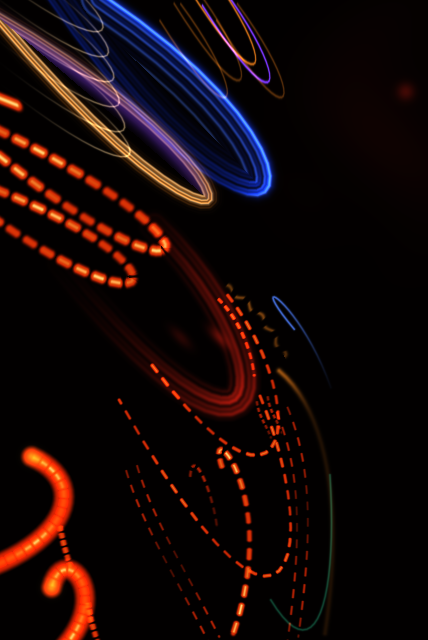
This background is drawn by a WebGL 2 fragment shader. Its source:

```glsl
#version 300 es
precision highp float;
// Long-exposure light trails: blue and amber loops, red beads and ember ribbons on black.
uniform vec2 u_resolution;
out vec4 fragColor;

#define SPAN 7.68
#define STEPS 22
#define RED vec3(.82, .13, .01)
#define MAROON vec3(.37, .05, .025)
#define AMBER vec3(.93, .5, .1)
#define CREAM vec3(.9, .76, .54)
#define BLUE vec3(.04, .14, .62)
#define SKY vec3(.3, .5, 1.)
#define VIOLET vec3(.36, .16, .75)

float glow(float d, float w) { return exp(-d * d / (w * w)); }

float streaks(float d, float f) { return .6 + .24 * sin(d * f) + .16 * sin(d * f * 2.3); }

// Cubic curve: signed distance (positive inside a loop), arc length, parameter
vec3 trail(vec2 p, vec4 ab, vec4 cd) {
  vec3 best = vec3(9, 0, 0);
  vec2 lo = min(min(ab.xy, ab.zw), min(cd.xy, cd.zw)) - .5;
  vec2 hi = max(max(ab.xy, ab.zw), max(cd.xy, cd.zw)) + .5;
  if (any(lessThan(p, lo)) || any(greaterThan(p, hi))) return best;
  vec2 from = ab.xy;
  float run = 0.;
  for (int i = 1; i <= STEPS; i++) {
    float t = float(i) / float(STEPS), u = 1. - t;
    vec2 to = u * u * (u * ab.xy + 3. * t * ab.zw) + t * t * (3. * u * cd.xy + t * cd.zw);
    vec2 e = to - from, v = p - from;
    float h = clamp(dot(v, e) / dot(e, e), 0., 1.), d = length(v - h * e);
    if (d < abs(best.x)) {
      float side = e.x * v.y < e.y * v.x ? -1. : 1.;
      best = vec3(d * side, run + h * length(e), t - (1. - h) / float(STEPS));
    }
    run += length(e);
    from = to;
  }
  return best;
}

// Slanted hairpin placed by its tip
vec3 hairpin(vec2 p, vec2 tip, vec2 size) {
  return trail((p - tip) / size, vec4(-1.1, -1.1, .6, .05), vec4(.3, .62, -1.6, -.9));
}

// Dashes, closer together where the trail turns
float beads(vec3 q, float rate, float w) {
  float phase = q.y * rate + 3. * q.z;
  float gap = max(abs(fract(phase) - .5) - .22, 0.) / rate;
  return glow(length(vec2(gap, q.x)), w) * (.8 + .2 * sin(7. * floor(phase)));
}

// Heat to red, amber, then cream
vec3 ember(float h) {
  return RED * smoothstep(.05, .6, h) + vec3(.15, .5, .06) * pow(h, 4.) + vec3(.1, .2, .4) * pow(h, 9.);
}

void main() {
  // Height is SPAN units, y runs downward
  vec2 p = gl_FragCoord.xy / u_resolution.y * SPAN;
  p.y = SPAN - p.y;

  // Red haze and soft spots
  float haze = .6 + .3 * sin(p.x * 3. + 2. * sin(p.y * 1.7));
  vec3 col = vec3(.007, .001, .001) + MAROON * .16 * haze * glow(length(p - vec2(4.8, 1.4)), 1.2);
  col += MAROON * .6 * glow(length(p - vec2(4.87, 1.1)), .1);
  for (int i = 0; i < 2; i++) {
    vec2 v = p - vec2(2.17 + .46 * float(i), 4.05);
    col += MAROON * (.4 + .4 * float(i)) * glow(length(vec2(v.x - v.y, .4 * (v.x + v.y))), .09);
  }

  // Blue loop
  vec3 q = trail(p, vec4(1.25, -.05, 4.6, 2.2), vec4(3.3, 4, .5, -.1));
  float inside = smoothstep(-.04, .02, q.x) * smoothstep(.5, .02, q.x);
  float side = smoothstep(.66, .42, q.z);
  col += BLUE * inside * streaks(q.x, 55.) * (.6 + .8 * glow(q.z - .52, .13));
  col += BLUE * .8 * side * glow(q.x, .06);
  for (float k = 0.; k < 5.; k++)
    col += SKY * (k < 1. ? 1. : .32) * side * glow(q.x - k * (.055 + .012 * k), .018);

  // Amber loop
  q = trail(p, vec4(-.1, .1, 3.75, 2.3), vec4(3.1, 4, -.1, .2));
  side = smoothstep(.25, .6, q.z);
  col += AMBER * (.35 + .4 * side) * glow(q.x - .03, .075) * streaks(q.x, 90.);
  col += VIOLET * .5 * (1. - side) * glow(q.x - .1, .1);
  for (float k = 0.; k < 3.; k++) col += CREAM * .3 * (1. + side) * glow(q.x - .045 * k, .015);

  // Fine cream and coloured rings
  for (float k = 0.; k < 6.; k++) {
    q = hairpin(p, vec2(1.22 + .065 * k, .36 + .3 * k), vec2(1));
    col += CREAM * .5 * glow(q.x, .012) * smoothstep(.05, .45, q.z) * smoothstep(1., .6, q.z);
    q = hairpin(p, vec2(2.72 + .17 * k, .95 + .2 * cos(1.6 * k)), vec2(.5, 1));
    vec3 tint = k == 3. ? VIOLET * 1.3 : AMBER * (k == 2. ? .8 : .33);
    if (k < 5.) col += tint * glow(q.x, .019);
  }

  // Large ember ribbon
  q = trail(p, vec4(1.85, 2.7, 3.5, 4.3), vec4(3.38, 6.4, .7, 3.15));
  float fade = smoothstep(-.1, .2, q.z) * smoothstep(1.05, .65, q.z);
  col += MAROON * smoothstep(.23, .06, abs(q.x)) * streaks(q.x, 38.) * fade * (1. + .9 * glow(q.z - .53, .16));

  // Beaded red loops
  col += ember(beads(trail(p, vec4(-.1, 1.52, 2.95, 3), vec4(2.4, 3.84, -.1, 1.8)), 3.6, .06));
  col += ember(beads(trail(p, vec4(-.1, 2.25, 2.3, 3.2), vec4(2.03, 4.1, -.1, 2.6)), 3.7, .058));
  col += ember(glow(length(vec2(max(p.x - .2, 0.), p.y - 1.18 - .4 * p.x)), .065));

  // Thin dashed loops
  float h = beads(trail(p, vec4(2.7, 3.5, 3.75, 4.8), vec4(3.55, 6.7, 1.8, 4.35)), 4.5, .024);
  h = max(h, beads(trail(p, vec4(3.1, 4.7, 3.9, 6.6), vec4(3.52, 8.5, 1.43, 4.8)), 4.5, .022));
  h = max(h, beads(trail(p, vec4(2.6, 3.57, 2.8, 3.75), vec4(3, 4.1, 3.05, 4.5)), 5., .024));
  col += ember(h * .85);
  col += ember(beads(trail(p, vec4(2.68, 5.65, 2.4, 4.9), vec4(3.4, 5.9, 2.8, 7.6)), 3.8, .036));

  // Dim dashed strands
  h = beads(trail(p, vec4(2.28, 5.75, 2.3, 5.3), vec4(2.55, 5.9, 2.6, 6.3)), 5., .026);
  for (float k = 0.; k < 2.; k++) {
    vec2 s = p - vec2(.13, -.06) * k;
    h = max(h, beads(trail(s, vec4(1.5, 5.6, 1.7, 6.3), vec4(2.1, 6.9, 2.5, 7.7)), 4., .02));
    h = max(h, beads(trail(s, vec4(3.3, 4.9, 3.65, 5.7), vec4(3.6, 6.6, 3.45, 7.7)), 4., .02));
    h = max(h, beads(trail(s, vec4(3.08, 4.8, 3.1, 5), vec4(3.2, 5.1, 3.25, 5.25)), 7., .024));
  }
  col += ember(h * .45);

  // Gold flecks, pale arc and blue hook
  q = trail(p, vec4(2.68, 3.42, 2.95, 3.6), vec4(3.2, 3.8, 3.4, 4.25));
  q.x += .03 * sin(q.y * 24.);
  col += AMBER * .5 * beads(q, 3., .025);
  q = trail(p, vec4(3.35, 4.45, 4, 5), vec4(4.1, 6.3, 3.9, 7.6));
  col += AMBER * (.12 + .5 * glow(q.z, .15)) * glow(q.x, .03);
  q = trail(p, vec4(3.96, 5.7, 4.05, 7.2), vec4(3.8, 8.1, 3.25, 7.2));
  col += SKY.zyx * vec3(.05, .5, .6) * glow(q.x, .014);
  q = trail(p, vec4(3.53, 3.95, 2.9, 3.2), vec4(3.6, 3.6, 3.97, 4.65));
  col += SKY * .8 * glow(q.x, .014) * smoothstep(1.1, .4, q.z);

  // Thick glowing hooks and sparks
  for (float k = 0.; k < 2.; k++) {
    q = k < 1. ? trail(p, vec4(.38, 5.48, 1, 5.75), vec4(.9, 6.4, -.1, 6.8))
               : trail(p, vec4(.62, 7.05, .75, 6.5), vec4(1.35, 7.1, .78, 7.75));
    col += RED * smoothstep(.15, .07, abs(q.x)) + ember(beads(q, 7., .055)) * .8;
    col += AMBER * .7 * glow(q.z, .07) * glow(q.x, .08);
    vec2 s = p - vec2(.72, 6.3) - vec2(.33, .92) * k;
    col += ember(.75 * beads(trail(s, vec4(0, 0, .02, .15), vec4(.06, .3, .12, .48)), 5., .04));
  }
  fragColor = vec4(min(col, 1.), 1);
}
```
